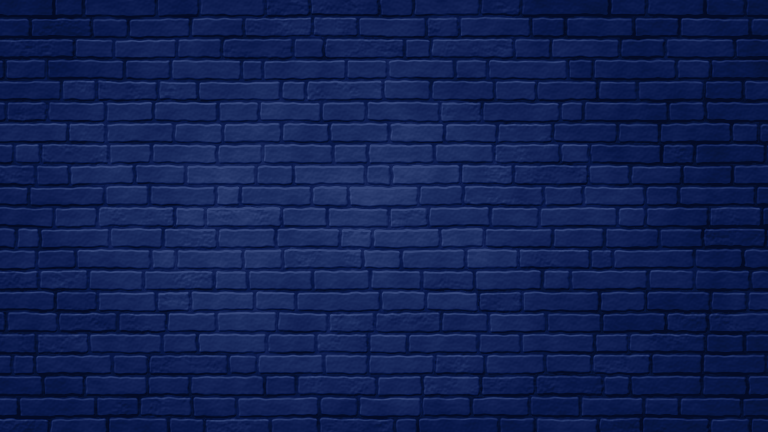
Reproduce this texture procedurally as a WebGL 2 fragment shader.

```glsl
#version 300 es
precision highp float;

uniform vec2 u_resolution;
out vec4 fragColor;

// Layout, in canvas heights
const float COURSES = 20.5;
const float COURSE_PHASE = 0.29;
const float PAIR_WIDTH = 0.254;      // one long brick plus one short brick
const float LONG_SHARE = 0.62;
const float JOINT_JITTER = 0.2;
const float HALF_GAP = 0.0026;
const float CORNER_RADIUS = 0.006;
const float BEVEL = 0.005;

// Wear
const float COURSE_WAVE = 0.003;
const float EDGE_WOBBLE = 0.0022;
const float GRAIN = 0.17;
const float ROUGH_GRAIN = 0.42;
const float ROUGH_CHANCE = 0.2;

// Light
const vec2 LIGHT_STEP = vec2(-0.0008, 0.0026);
const float RELIEF_GAIN = 3.3;
const float JOINT_SHADE = 1.7;
const float BRICK_TONE_SPREAD = 0.6;
const float BLOTCH = 0.45;
const vec2 GLOW_CENTER = vec2(0.41, 0.52);
const float GLOW_TONE = 3.4;
const float RIM_TONE = 0.75;

// Tone ramp, dark to light
const vec3 CREVICE = vec3(0.01, 0.04, 0.14);
const vec3 SHADOW = vec3(0.02, 0.07, 0.21);
const vec3 DEEP = vec3(0.03, 0.09, 0.28);
const vec3 PAINT = vec3(0.07, 0.13, 0.33);
const vec3 LIT = vec3(0.11, 0.18, 0.38);
const vec3 HIGHLIGHT = vec3(0.20, 0.27, 0.47);

float hash(vec2 p) {
  vec3 q = fract(p.xyx * vec3(0.1031, 0.1030, 0.0973));
  q += dot(q, q.yzx + 33.33);
  return fract((q.x + q.y) * q.z);
}

float cornerSlope(vec2 cell, vec2 offset) {
  float angle = 6.2832 * hash(cell);
  return dot(vec2(cos(angle), sin(angle)), offset);
}

float gradientNoise(vec2 p) {
  vec2 i = floor(p), f = fract(p);
  vec2 s = f * f * f * (f * (f * 6.0 - 15.0) + 10.0);
  vec2 e = vec2(1.0, 0.0);
  float low = mix(cornerSlope(i, f), cornerSlope(i + e, f - e), s.x);
  float high = mix(cornerSlope(i + e.yx, f - e.yx), cornerSlope(i + 1.0, f - 1.0), s.x);
  return 1.4 * mix(low, high, s.y);
}

// Position of the k-th upright joint in a course, in pair widths
float jointAt(float k, float course) {
  float jitter = JOINT_JITTER * (hash(vec2(k + 40.0, course + 7.0)) - 0.5);
  return floor(k * 0.5) + LONG_SHARE * mod(k, 2.0) + jitter;
}

float roundedBox(vec2 p, vec2 halfSize) {
  vec2 q = abs(p) - halfSize + CORNER_RADIUS;
  return length(max(q, 0.0)) + min(max(q.x, q.y), 0.0) - CORNER_RADIUS;
}

// Returns surface height, distance to the brick edge, and a per-brick seed
vec3 wallSurface(vec2 p) {
  vec2 w = p;
  w.y += COURSE_WAVE * gradientNoise(vec2(p.x * 5.0, p.y * 9.0));
  w += EDGE_WOBBLE * vec2(gradientNoise(p * 55.0), gradientNoise(p * 45.0 + 91.0));

  float y = w.y * COURSES + COURSE_PHASE;
  float course = floor(y);
  float x = w.x / PAIR_WIDTH + 0.5 * mod(course, 2.0) + 0.35 * hash(vec2(course, 3.0)) + 4.0;
  float k = 2.0 * floor(x) + step(LONG_SHARE, fract(x));
  k += step(jointAt(k + 1.0, course), x) - step(x, jointAt(k, course));

  float left = jointAt(k, course), right = jointAt(k + 1.0, course);
  vec2 local = vec2((x - 0.5 * (left + right)) * PAIR_WIDTH, (fract(y) - 0.5) / COURSES);
  vec2 halfSize = 0.5 * vec2((right - left) * PAIR_WIDTH, 1.0 / COURSES) - HALF_GAP;
  float d = roundedBox(local, halfSize);

  // Chipped patches are coarser than the rest
  float seed = hash(vec2(k + 11.0, course + 53.0));
  float patchy = smoothstep(-0.3, 0.4, gradientNoise(p * 24.0 + 63.0));
  float grain = mix(GRAIN, ROUGH_GRAIN, patchy * step(seed, ROUGH_CHANCE));
  float relief = gradientNoise(p * vec2(50.0, 70.0)) + 0.7 * gradientNoise(p * 130.0 + 17.0);
  float height = 1.0 - smoothstep(-BEVEL, 0.001, d) + grain * relief;
  return vec3(height, d, seed);
}

vec3 toneRamp(float t) {
  vec3 c = mix(CREVICE, SHADOW, clamp(t + 1.0, 0.0, 1.0));
  c = mix(c, DEEP, clamp(t, 0.0, 1.0));
  c = mix(c, PAINT, clamp(t - 1.0, 0.0, 1.0));
  c = mix(c, LIT, clamp(t - 2.0, 0.0, 1.0));
  return mix(c, HIGHLIGHT, clamp((t - 3.0) * 0.7, 0.0, 1.0));
}

void main() {
  vec2 p = gl_FragCoord.xy / u_resolution.y;
  float aspect = u_resolution.x / u_resolution.y;
  float pixel = 1.0 / u_resolution.y;

  // Broad glow fading toward the rim
  vec2 fromGlow = (p - GLOW_CENTER * vec2(aspect, 1.0)) * vec2(0.75, 1.25);
  float tone = mix(GLOW_TONE, RIM_TONE, smoothstep(0.0, 0.95, length(fromGlow)));

  // Raking light from above, dark joints, uneven paint
  vec3 wall = wallSurface(p);
  tone += RELIEF_GAIN * (wall.x - wallSurface(p + LIGHT_STEP).x);
  float openness = 0.9 + 0.6 * gradientNoise(p * 14.0 + 31.0);
  tone -= JOINT_SHADE * openness * smoothstep(-pixel, max(pixel, 0.002), wall.y + 0.001);
  tone += BRICK_TONE_SPREAD * (hash(vec2(wall.z * 977.0, 5.0)) - 0.5);
  tone += BLOTCH * (gradientNoise(p * 22.0) + gradientNoise(p * 5.0 + 12.0));

  fragColor = vec4(toneRamp(tone), 1.0);
}
```
